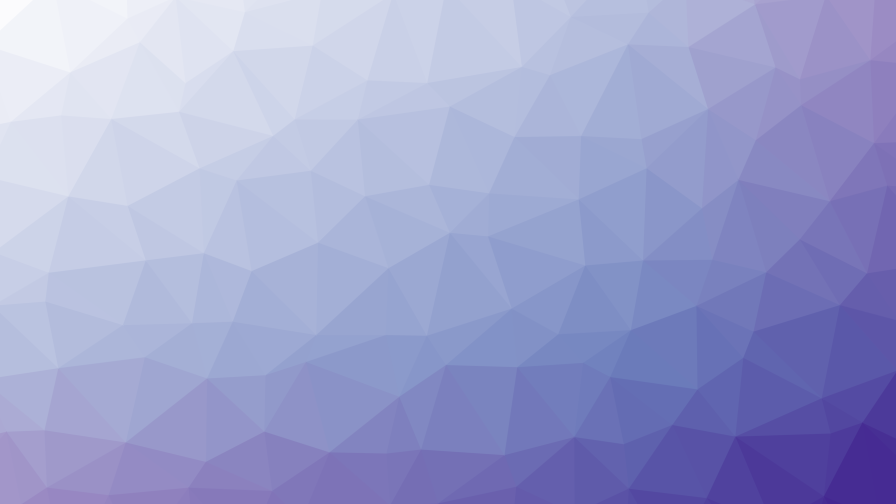
A Shadertoy shader for this background:

```glsl
// Low-poly triangle mesh fading from white at the upper left to deep violet at the lower right.

const float ROWS = 8.0;         // mesh cells per canvas height
const float JITTER = 0.68;      // vertex displacement range, in cells
const float TONE_SPREAD = 0.02; // random shift of each facet along the ramp
const vec3 WHITE  = vec3(0.99, 0.99, 0.995);
const vec3 MIST   = vec3(0.62, 0.67, 0.83);
const vec3 BLUE   = vec3(0.42, 0.49, 0.735);
const vec3 VIOLET = vec3(0.25, 0.12, 0.55);
const float MIST_AT = 0.5;
const float BLUE_AT = 0.72;

vec2 hash22(vec2 p) {
    vec3 q = fract(p.xyx * vec3(0.1031, 0.1030, 0.0973));
    q += dot(q, q.yzx + 33.33);
    return fract((q.xx + q.yz) * q.zy);
}

// One displaced feature point per grid corner
vec2 meshVertex(vec2 corner) {
    return corner + JITTER * (hash22(corner + 40.0) - 0.5);
}

vec3 ramp(float t) {
    t = clamp(t, 0.0, 1.0);
    vec3 color = mix(WHITE, MIST, min(t / MIST_AT, 1.0));
    color = mix(color, BLUE, clamp((t - MIST_AT) / (BLUE_AT - MIST_AT), 0.0, 1.0));
    return mix(color, VIOLET, max((t - BLUE_AT) / (1.0 - BLUE_AT), 0.0));
}

// Signed distance to the line from a to b, positive on its left
float leftOf(vec2 p, vec2 a, vec2 b) {
    vec2 edge = b - a;
    vec2 offset = p - a;
    return (edge.x * offset.y - edge.y * offset.x) / length(edge);
}

// Flat facet: colour premultiplied by its antialiased coverage
vec4 facet(vec2 p, vec2 a, vec2 b, vec2 c, vec2 meshSize, float pixel) {
    float inside = min(leftOf(p, a, b), min(leftOf(p, b, c), leftOf(p, c, a)));
    float coverage = smoothstep(-0.7 * pixel, 0.7 * pixel, inside);
    vec2 center = (a + b + c) / 3.0;
    vec2 tone = vec2(center.x, meshSize.y - center.y) / meshSize;
    tone += TONE_SPREAD * (hash22(floor(center * 37.0) + 90.0) - 0.5);
    return vec4(0.5 * (ramp(tone.x) + ramp(tone.y)), 1.0) * coverage;
}

void mainImage(out vec4 fragColor, in vec2 fragCoord) {
    float pixel = ROWS / iResolution.y;
    vec2 p = fragCoord * pixel;
    vec2 meshSize = iResolution.xy * pixel;
    vec4 sum = vec4(0.0);

    // Displaced quads can reach into neighbouring cells
    for (int y = -1; y <= 1; y++) {
        for (int x = -1; x <= 1; x++) {
            vec2 cell = floor(p) + vec2(x, y);
            vec2 a = meshVertex(cell);
            vec2 b = meshVertex(cell + vec2(1.0, 0.0));
            vec2 c = meshVertex(cell + vec2(1.0, 1.0));
            vec2 d = meshVertex(cell + vec2(0.0, 1.0));

            // Split each quad along its shorter diagonal
            if (distance(a, c) < distance(b, d)) {
                sum += facet(p, a, b, c, meshSize, pixel);
                sum += facet(p, a, c, d, meshSize, pixel);
            } else {
                sum += facet(p, a, b, d, meshSize, pixel);
                sum += facet(p, b, c, d, meshSize, pixel);
            }
        }
    }
    fragColor = vec4(sum.rgb / max(sum.a, 0.001), 1.0);
}
```
